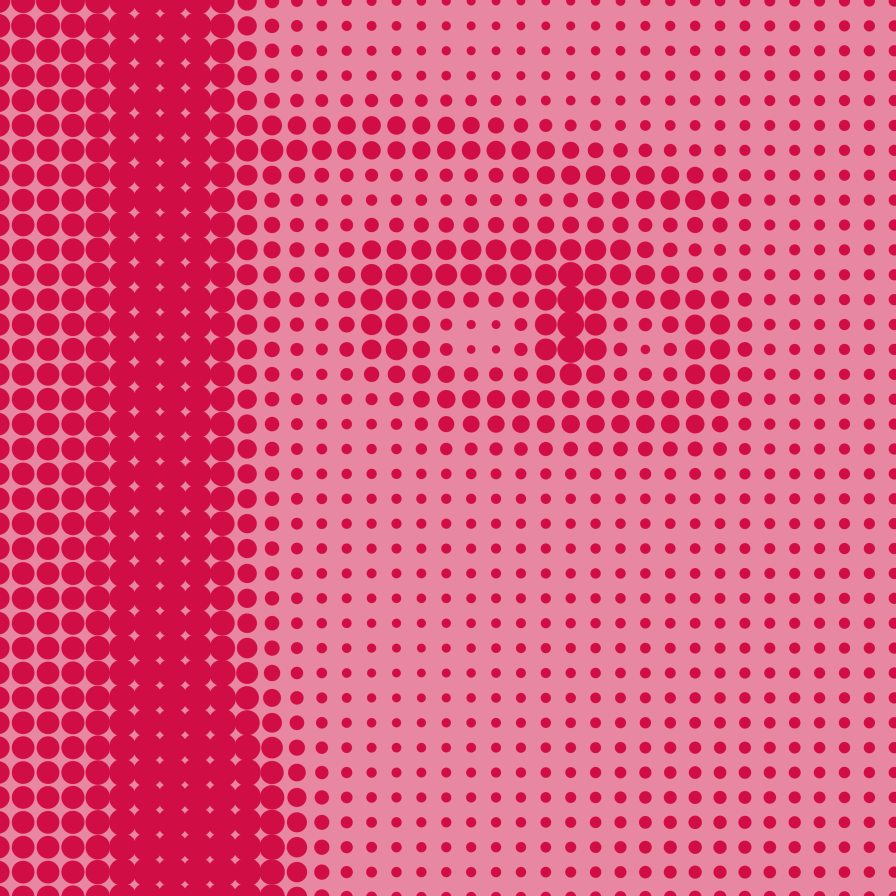
Reproduce this background procedurally as a WebGL 1 fragment shader.

```glsl
precision highp float;
// Two-colour halftone: a square grid of round dots whose radii follow a smooth
// tone field. The field joins a dark vertical band, flaring at its foot, with
// soft curved strokes and faint glows. All lengths are in grid cells.

uniform vec2 u_resolution;

#define CELLS 36.0
#define GRID_OFFSET vec2(-0.07, -0.04)
#define PAPER vec3(0.91, 0.53, 0.63)
#define INK vec3(0.82, 0.05, 0.27)
#define BASE_RADIUS 0.205
#define BAND_GAIN 0.41
#define BAND_RIGHT 9.8
#define BAND_LEFT 4.7
#define FLARE 2.2

// Round soft spot, 1 at its centre.
float glow(vec2 p, vec2 centre, float width) {
  vec2 d = (p - centre) / width;
  return exp(-dot(d, d));
}

// Soft line from a to b, 1 along its axis.
float stroke(vec2 p, vec2 a, vec2 b, float width) {
  vec2 ab = b - a;
  float t = clamp(dot(p - a, ab) / dot(ab, ab), 0.0, 1.0);
  return glow(p, a + ab * t, width);
}

// Smooth step down from 1 to 0 around an edge.
float fallOff(float x, float edge, float softness) {
  return 1.0 / (1.0 + exp((x - edge) / softness));
}

// Dark vertical band with a lighter area on its left.
float band(vec2 p) {
  float shift = FLARE * (1.0 - smoothstep(2.0, 12.0, p.y));
  float dark = BAND_GAIN * fallOff(p.x - shift, BAND_RIGHT, 0.9);
  return dark - 0.16 * fallOff(p.x, BAND_LEFT, 0.6);
}

// Upper arch, sloping down to the right.
float arch(vec2 p) {
  float s = stroke(p, vec2(11.5, 30.1), vec2(15.5, 30.6), 1.4);
  s = max(s, stroke(p, vec2(15.5, 30.6), vec2(19.5, 30.3), 1.4));
  s = max(s, stroke(p, vec2(19.5, 30.3), vec2(23.5, 29.1), 1.4));
  s = max(s, stroke(p, vec2(23.5, 29.1), vec2(28.3, 28.0), 1.4));
  return 0.19 * s;
}

// Closed loop below the arch, with a dark vertical core.
float ring(vec2 p) {
  float top = stroke(p, vec2(15.5, 25.0), vec2(22.0, 25.5), 2.0);
  top = max(top, stroke(p, vec2(22.0, 25.5), vec2(24.5, 25.4), 2.0));
  float slope = stroke(p, vec2(24.5, 25.4), vec2(28.0, 23.6), 1.8);
  float left = stroke(p, vec2(15.3, 24.5), vec2(15.8, 22.5), 1.8);
  float right = stroke(p, vec2(28.5, 23.3), vec2(28.5, 20.6), 1.5);
  float low = stroke(p, vec2(16.2, 21.6), vec2(18.5, 19.9), 1.6);
  low = max(low, stroke(p, vec2(18.5, 19.9), vec2(23.0, 19.4), 1.7));
  low = max(low, stroke(p, vec2(23.0, 19.4), vec2(28.0, 19.4), 1.7));
  float core = stroke(p, vec2(23.0, 24.5), vec2(23.0, 22.0), 1.75);
  float s = max(max(0.24 * top, 0.19 * slope), max(0.25 * left, 0.21 * right));
  return max(s, max(0.17 * low, 0.33 * core));
}

// Dot radius at a grid point.
float dotRadius(vec2 p) {
  float r = BASE_RADIUS + 0.02 * smoothstep(20.0, 36.0, p.x) + band(p);
  r += max(max(arch(p), ring(p)), 0.08 * glow(p, vec2(12.5, 25.0), 2.8));

  // Light openings inside the ring
  r -= 0.10 * glow(p, vec2(19.5, 22.8), 1.5);
  r -= 0.06 * glow(p, vec2(26.0, 22.3), 1.1);

  // Broad changes of the ground
  r -= 0.03 * glow(p, vec2(21.0, 35.0), 5.0);
  r -= 0.03 * glow(p, vec2(16.5, 9.0), 3.5);
  r += 0.055 * glow(p, vec2(28.0, 2.5), 4.5);
  r += 0.03 * glow(p, vec2(1.0, 36.0), 3.5);
  return max(r, 0.15);
}

void main() {
  float pixel = CELLS / u_resolution.y;
  vec2 p = gl_FragCoord.xy * pixel - GRID_OFFSET;
  vec2 nearest = floor(p + 0.5);

  // Union of the nearby dots, since large ones overlap their neighbours
  float dist = 1.0;
  for (int j = -1; j <= 1; j++) {
    for (int i = -1; i <= 1; i++) {
      vec2 centre = nearest + vec2(float(i), float(j));
      dist = min(dist, length(p - centre) - dotRadius(centre));
    }
  }

  float ink = 1.0 - smoothstep(-0.7 * pixel, 0.7 * pixel, dist);
  gl_FragColor = vec4(mix(PAPER, INK, ink), 1.0);
}
```
